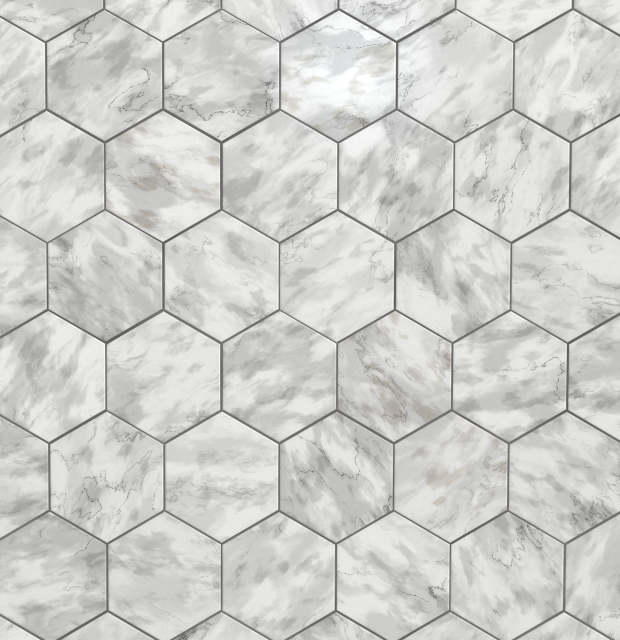
Give the GLSL for this pattern, as a Shadertoy shader.

```glsl
// Polished marble hexagon tiles, pointy side up, with thin dark grout.
// A staggered hex lattice gives each tile its own seed, which turns and shifts
// warped noise for clouds and veins; bevels, a slight taper and glare finish it.

#define TILE_WIDTH 0.181              // tile pitch, in canvas heights
#define LATTICE_ORIGIN vec2(0.346, 0.568)
#define TAPER 0.005                   // narrowing of the tiles downwards
#define GROUT_HALF 0.0085             // half joint width, in tile widths
#define JITTER 0.007                  // uneven laying of the tiles
#define CLOUD_DEPTH 0.125
#define VEIN_DEPTH 0.30
#define STONE vec3(0.908, 0.908, 0.900)
#define GROUT vec3(0.42, 0.415, 0.41)
#define GLARE_CENTER vec2(0.555, 0.895)

const float SIXTH_TURN = 1.0471976;

float hash(vec2 p) {
    vec3 h = fract(p.xyx * 0.1031);
    h += dot(h, h.yzx + 33.33);
    return fract((h.x + h.y) * h.z);
}

float noise(vec2 p) {
    vec2 i = floor(p), f = fract(p);
    f = f * f * (3.0 - 2.0 * f);
    float low = mix(hash(i), hash(i + vec2(1, 0)), f.x);
    float high = mix(hash(i + vec2(0, 1)), hash(i + vec2(1, 1)), f.x);
    return mix(low, high, f.y);
}

mat2 rotation(float a) {
    float c = cos(a), s = sin(a);
    return mat2(c, -s, s, c);
}

float fbm(vec2 p) {
    float sum = 0.0, amp = 0.52;
    for (int i = 0; i < 5; i++) {
        sum += amp * noise(p);
        p = rotation(0.6) * p * 2.03 + 11.7;
        amp *= 0.5;
    }
    return sum;
}

// Centre of the hexagon that holds p
vec2 hexCenter(vec2 p) {
    vec2 period = vec2(1.0, sqrt(3.0));
    vec2 a = round(p / period) * period;
    vec2 b = (floor(p / period) + 0.5) * period;
    return distance(p, a) < distance(p, b) ? a : b;
}

// Clouds, soft smears and fine veins of one tile
vec3 marble(vec2 local, vec2 id) {
    float cloudy = hash(id + 3.1), veined = hash(id + 8.7);
    float angle = mix(0.15, 1.15, hash(id + 5.3));
    if (hash(id + 1.9) < 0.25) angle = -angle;
    vec2 seed = 60.0 * vec2(hash(id + 14.2), hash(id + 27.6));
    vec2 q = rotation(angle) * local * vec2(2.6, 5.0) + seed;
    vec2 warp = vec2(fbm(q + 3.7), fbm(q + 21.3)) - 0.5;

    float cloud = smoothstep(0.34, 0.70, fbm(q * 1.2 + 1.6 * warp));
    float smear = smoothstep(0.52, 0.75, fbm(q * 1.9 - 1.2 * warp + 40.0));
    float ridge = abs(fbm(q * 0.75 + 1.8 * warp + 80.0) - 0.5);
    float patchy = smoothstep(0.42, 0.68, fbm(q * 0.6 + 120.0));
    float vein = (exp(-ridge * 85.0) + 0.25 * exp(-ridge * 22.0)) * patchy;

    float tone = 0.03 * (hash(id + 33.0) - 0.5);
    tone -= CLOUD_DEPTH * mix(0.55, 1.25, cloudy) * cloud;
    tone -= 0.11 * smear;
    tone -= VEIN_DEPTH * mix(0.35, 1.2, veined * veined) * vein;
    vec3 color = STONE + tone;
    // Rare warm mineral stain
    float stain = step(0.88, hash(id + 47.0)) * smear;
    return color + stain * vec3(0.015, 0.0, -0.02);
}

void mainImage(out vec4 fragColor, in vec2 fragCoord) {
    vec2 uv = fragCoord / iResolution.y;
    vec2 p = (uv - LATTICE_ORIGIN) / TILE_WIDTH;
    p.x *= 1.0 - TAPER * p.y;
    float pixel = 1.0 / (iResolution.y * TILE_WIDTH);

    // Tile identity, uneven seating and nearest edge
    vec2 center = hexCenter(p);
    vec2 id = round(center * vec2(2.0, 2.0 / sqrt(3.0))) + 50.0;
    vec2 shift = vec2(hash(id + 61.0), hash(id + 72.0)) - 0.5;
    vec2 local = p - center - JITTER * shift;
    float side = round(atan(local.y, local.x) / SIXTH_TURN) * SIXTH_TURN;
    vec2 normal = vec2(cos(side), sin(side));
    float inset = 0.5 - dot(local, normal);

    // Joints rising to the right are the widest
    float rising = abs(dot(normal, vec2(-0.5, 0.866)));
    float halfWidth = GROUT_HALF + 0.0035 * (rising - 0.5);
    float rim = inset - halfWidth;

    // Stone with a lit arris on the upper right and a dim one opposite
    vec3 color = marble(local, id);
    float facing = dot(normal, vec2(0.90, 0.44));
    float arris = 1.0 - smoothstep(0.004, 0.018, rim);
    color += arris * (0.09 * max(facing, 0.0) - 0.05 * max(-facing, 0.0));
    color -= 0.025 * exp(-max(rim, 0.0) * 45.0);

    // Room light and window glare
    color += 0.035 * (uv.y - 0.45);
    vec2 offset = (uv - GLARE_CENTER) / vec2(0.11, 0.10);
    color += vec3(0.10, 0.115, 0.125) * exp(-dot(offset, offset));
    color += 0.014 * (noise(uv * 260.0) - 0.5);

    // Grout, worn lighter and darker along its length
    vec3 grout = GROUT + 0.16 * (fbm(p * 2.3 + 9.0) - 0.5);
    float cover = smoothstep(-0.75 * pixel, 0.75 * pixel, rim);
    fragColor = vec4(clamp(mix(grout, color, cover), 0.0, 1.0), 1.0);
}
```
